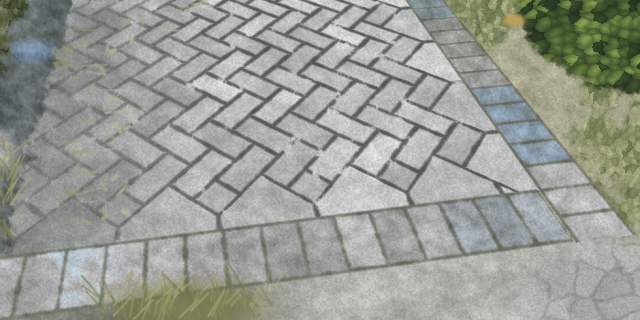
Give the GLSL for this texture, as a Shadertoy shader.

```glsl
// Worn herringbone paving in perspective, with block borders, dry grass, sandy verge and a bush.
float hash(vec2 p) {
  p = fract(p * vec2(0.1031, 0.1137) + 0.37);
  p += dot(p, p.yx + 33.3);
  return fract((p.x + p.y) * p.x * 7.13);
}

// Cellular noise: nearest distance, second distance, cell id
vec3 cells(vec2 p) {
  vec3 best = vec3(9, 9, 0);
  for (int k = 0; k < 9; k++) {
    vec2 c = floor(p) + vec2(k % 3 - 1, k / 3 - 1);
    float id = hash(c);
    float d = length(c + 0.1 + 0.8 * vec2(id, hash(c + 57.0)) - p);
    if (d < best.x) best = vec3(d, best.x, id);
    else best.y = min(best.y, d);
  }
  return best;
}

float stains(vec2 p) {
  float sum = 0.0, amp = 0.5;
  for (int i = 0; i < 5; i++) {
    sum += amp * sin(p.x + 1.7 * sin(p.y)) * sin(p.y * 1.1 + 1.3 * sin(p.x * 0.8));
    p = mat2(1.5, 1.1, -1.1, 1.5) * p + 2.3;
    amp *= 0.6;
  }
  return sum;
}

float segment(vec2 p, vec2 a, vec2 ab) {
  return length(p - a - ab * clamp(dot(p - a, ab) / dot(ab, ab), 0.0, 1.0));
}

float blob(vec2 p, vec2 centre, vec2 radii) {
  return smoothstep(1.0, 0.3, length((p - centre) / radii));
}

// Distance to the nearest joint and a block id
vec2 herringbone(vec2 q) {
  vec2 origin = floor(q), size = vec2(2, 1);
  float k = mod(origin.x + origin.y, 4.0);
  if (k < 1.5) origin.x -= k;
  else { origin.y -= k - 2.0; size = size.yx; }
  vec2 l = min(q - origin, size - q + origin);
  return vec2(min(l.x, l.y), hash(origin + 40.0));
}

// Large toothed blocks that close the pattern along an edge
vec2 edgeTeeth(vec2 block, float along, float depth) {
  float rise = abs(mod(along, 4.0) - 2.0), d = (depth - rise) * 0.707;
  if (d < 0.0) return vec2(min(block.x, -d), block.y);
  return vec2(min(d, 1.414 - rise * 0.707), hash(vec2(floor(along / 4.0), 71)));
}

void mainImage(out vec4 fragColor, in vec2 fragCoord) {
  vec2 p = fragCoord / iResolution.xy * vec2(2, 1);
  float px = 1.5 / iResolution.y;

  // Ground plane, measured in block widths
  float depth = 1.0 / (2.06 - p.y), X = (p.x - 0.518) * depth;
  vec2 g = vec2(15.8 * X, 35.0 * (depth - 0.0698 * X - 0.555));
  float aa = 35.0 * depth * depth * px;
  float soft = stains(g * 0.9), rough = stains(p * 38.0);
  vec3 clump = cells(p * vec2(55, 38) + soft);
  vec3 grass = mix(vec3(0.25, 0.32, 0.13), vec3(0.58, 0.6, 0.4), clump.z) * (1.15 - 0.4 * clump.x);

  // Sandy verge with weeds, then the concrete apron and rocks
  float weeds = 0.4 + 0.6 * stains(p * 13.0) + 0.25 * rough
    + 0.5 * blob(p, vec2(1.5, 0.96), vec2(0.2, 0.12)) + 0.35 * blob(p, vec2(1.95, 0.5), vec2(0.3, 0.35))
    - 0.45 * blob(p, vec2(1.7, 0.72), vec2(0.22, 0.3));
  vec3 col = mix(vec3(0.61, 0.6, 0.5) + 0.1 * rough, grass, 0.75 * smoothstep(0.25, 0.7, weeds));
  float apron = smoothstep(13.0, 12.4, g.x + 0.5 * rough) * smoothstep(-1.6, -1.9, g.y);
  vec3 concrete = mix(vec3(0.44, 0.45, 0.41), vec3(0.66, 0.66, 0.64), smoothstep(0.6, 1.0, p.x));
  col = mix(col, concrete + 0.09 * soft + 0.08 * rough, apron);
  vec3 rock = cells(p * vec2(9, 12) + 0.4 * soft);
  float rocks = smoothstep(0.2, 0.08, p.y - 0.5 * (p.x - 1.7)) * smoothstep(1.55, 1.75, p.x);
  col = mix(col, (0.47 + 0.2 * rock.z) * vec3(mix(0.75, 1.0, smoothstep(0.0, 0.2, rock.y - rock.x))), rocks * 0.6);

  // Dark painted kerb and weeds on the left
  vec3 kerb = mix(vec3(0.31, 0.34, 0.34), vec3(0.4, 0.5, 0.6), blob(p, vec2(0.1, 0.84), vec2(0.1, 0.05)));
  kerb = mix(kerb, vec3(0.64), blob(p, vec2(0, 0.53), vec2(0.07, 0.09)));
  kerb = mix(kerb, grass * 0.65, smoothstep(-6.2, -6.9, g.x + 0.7 * rough));
  if (g.x < -4.0 && g.y > -1.8) col = kerb + 0.14 * rough;

  // Herringbone field, its joints silted up on the left
  float across = 1.414 * g.x - 7.12, along = 1.414 * g.y - 1.74;
  vec2 block = herringbone(0.5 * vec2(along + across, along - across));
  block = edgeTeeth(block, across + 1.0, 1.0 - along);
  block = edgeTeeth(block, along + 2.0, across - 6.0);
  float clean = smoothstep(-3.5, 3.0, g.x);
  vec3 stone = vec3(0.655, 0.67, 0.665) + 0.13 * (block.y - 0.5);
  stone *= mix(0.78, 1.0, clean) * (1.0 + 0.06 * p.y);
  float joint = 1.0 - smoothstep(0.02, 0.07 + aa, block.x + 0.03 * rough);
  vec3 filler = mix(vec3(0.25, 0.26, 0.24), vec3(0.67, 0.67, 0.62), smoothstep(0.3, 0.8, rough + 0.3 * soft));
  stone = mix(stone + 0.07 * soft, filler, joint * mix(0.4, 0.9, clean));
  float field = smoothstep(-4.5, -4.2, g.x + 0.3 * rough) * smoothstep(-aa, aa, g.y) * smoothstep(aa, -aa, g.x - 11.2);
  col = mix(col, stone + 0.07 * rough, field);

  // Border blocks: a row in front and a column on the right
  bool column = g.x > 11.1;
  float slot = column ? g.y : (g.x - 4.77) / 1.06, n = floor(slot);
  vec2 inset = vec2(0.5 - abs(slot - n - 0.5), column ? 0.85 - abs(g.x - 12.05) : 0.9 - abs(g.y + 0.9));
  float edge = 0.1 - length(max(0.1 - inset, 0.0)) + 0.03 * rough;
  float border = smoothstep(-0.1, 0.0, inset.y) * step(-1.9, g.y);
  col = mix(col, vec3(0.38, 0.39, 0.34) + 0.1 * rough, border);
  float blue = column ? step(abs(n - 2.5), 1.5) + step(10.0, n) : 0.35 * step(abs(n - 4.0), 1.0);
  vec3 face = vec3(column ? 0.59 : 0.54) + 0.12 * hash(vec2(n, column ? 9 : 3)) + 0.08 * soft;
  face = mix(face, vec3(0.45, 0.57, 0.68), blue * (0.75 + 0.25 * soft));
  float paint = smoothstep(-0.5, -3.0, g.x) * smoothstep(0.05, 0.4, soft + 0.3 * rough);
  face = mix(face, vec3(0.65, 0.72, 0.76), paint);
  col = mix(col, face + 0.08 * rough, border * smoothstep(0.0, 0.06 + aa, edge));
  col *= 0.93 + 0.13 * cells(p * 170.0).z;

  // Dry twigs on the left, then grass blades in the front tuft and left edge
  col = mix(col, vec3(0.38, 0.39, 0.2), 0.75 * blob(p, vec2(0.58, 0.03), vec2(0.34, 0.14)));
  for (int i = 0; i < 170; i++) {
    float f = float(i), r = hash(vec2(f, 31)), s = hash(vec2(f, 47)), t = hash(vec2(f, 61));
    vec2 a = vec2(0.3 + 0.56 * r, 0.09 * s), reach = vec2(0.12 * (t - 0.5), 0.03 + 0.06 * fract(f * 0.618));
    vec3 tint = mix(vec3(0.34, 0.4, 0.18), vec3(0.66, 0.62, 0.42), t);
    float width = 0.002;
    if (i < 60) {
      a = vec2(0.16 + 0.24 * s + 0.28 * smoothstep(0.78, 1.0, r), 0.3 + 0.7 * r);
      reach = mix(0.015, 0.08, t * t) * vec2(cos(f * 2.4), 0.6 * sin(f * 2.4));
      tint = mix(vec3(0.45, 0.49, 0.33), vec3(0.7, 0.68, 0.56), s);
      width = mix(0.007, 0.0015, t);
    } else if (i < 90) a = vec2(0.05 * r, 0.24 + 0.3 * s);
    col = mix(col, tint, 0.8 * smoothstep(px, -px, segment(p, a, reach) - width));
  }

  // Leafy bush and one fallen leaf
  float bush = length((p - vec2(2, 1.03)) / vec2(0.39, 0.32)) + 0.06 * rough;
  vec3 leaf = cells(p * vec2(28, 34) + 0.7 * soft);
  vec3 foliage = mix(vec3(0.06, 0.13, 0.03), vec3(0.4, 0.51, 0.2), leaf.z) * (1.2 - 0.8 * leaf.x);
  col = mix(col, foliage, smoothstep(1.03, 0.96, bush));
  col = mix(col, vec3(0.68, 0.56, 0.28), blob(p, vec2(1.607, 0.937), vec2(0.05, 0.028)));
  fragColor = vec4(clamp(0.1 + 0.93 * col, 0.0, 1.0), 1);
}
```
